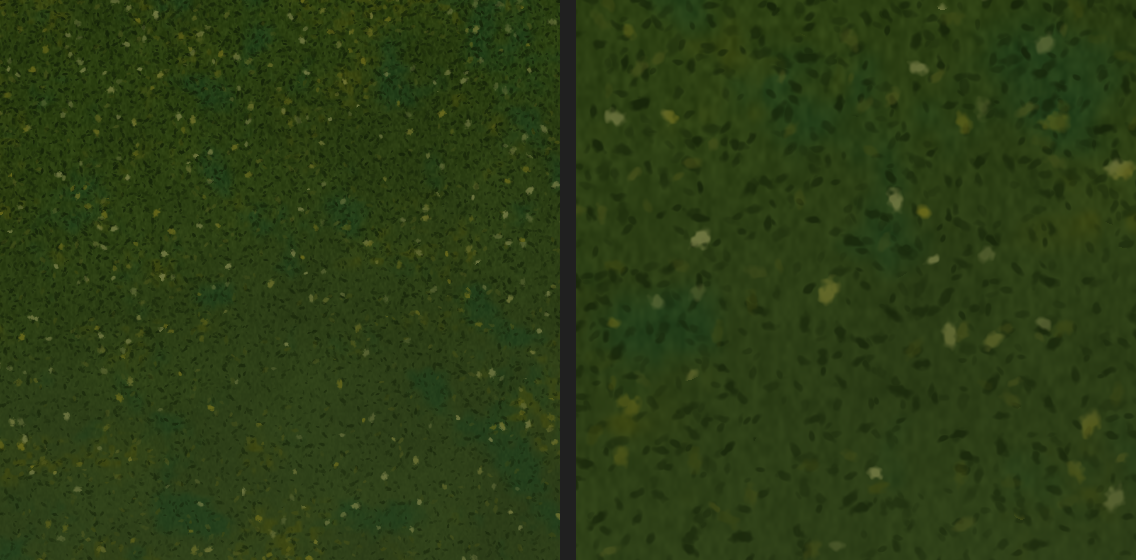
Left, the full canvas; right, a detail of the centre.
Write a three.js fragment shader that draws this texture.

```glsl
// Dark meadow seen from above: mottled green turf with shadow gaps and pale yellow blossoms.
#define TURF_NEAR vec3(0.182, 0.250, 0.098)
#define TURF_FAR vec3(0.165, 0.240, 0.062)
#define SHADOW vec3(0.075, 0.125, 0.030)
#define TEAL vec3(0.110, 0.245, 0.115)
#define OLIVE vec3(0.275, 0.300, 0.060)
#define CREAM vec3(0.490, 0.510, 0.290)
#define YELLOW vec3(0.450, 0.440, 0.110)
#define GAP_GRID 72.0
#define BLOSSOM_GRID 44.0
#define GRAIN 0.050

varying vec2 vUv;

float hash(vec2 p) {
  vec3 q = fract(vec3(p.xyx) * 0.1031);
  q += dot(q, q.yzx + 33.33);
  return fract((q.x + q.y) * q.z);
}

float noise(vec2 p) {
  vec2 i = floor(p), f = fract(p);
  f = f * f * (3.0 - 2.0 * f);
  return mix(mix(hash(i), hash(i + vec2(1.0, 0.0)), f.x),
             mix(hash(i + vec2(0.0, 1.0)), hash(i + vec2(1.0, 1.0)), f.x), f.y);
}

float fbm(vec2 p) {
  float sum = 0.0, amp = 0.5;
  for (int i = 0; i < 4; i++) {
    sum += amp * noise(p);
    p = p * 2.03 + 17.3;
    amp *= 0.5;
  }
  return sum / 0.9375;
}

// Scattered soft ellipses: x is coverage, y a random tint of the strongest one.
// Radii are in cells; density is the chance that a cell is filled.
vec2 flecks(vec2 uv, float grid, float density, vec2 radii, float seed) {
  vec2 p = uv * grid, home = floor(p);
  float ragged = 0.7 * (noise(uv * 330.0 + seed) - 0.5);
  vec2 best = vec2(0.0);
  for (int y = -1; y <= 1; y++) {
    for (int x = -1; x <= 1; x++) {
      vec2 cell = home + vec2(float(x), float(y));
      vec2 key = cell + seed;
      vec2 d = p - cell - vec2(hash(key + 11.7), hash(key + 47.1));
      float angle = 3.1416 * hash(key + 83.9);
      float c = cos(angle), s = sin(angle);
      d = vec2(c * d.x + s * d.y, c * d.y - s * d.x);
      float size = mix(0.65, 1.25, hash(key + 131.3));
      float r = length(d / (radii * size)) + ragged;
      float filled = step(hash(key + 173.9), density);
      float strength = mix(0.35, 1.0, hash(key + 211.3));
      float cover = filled * strength * (1.0 - smoothstep(0.45, 1.35, r));
      if (cover > best.x) best = vec2(cover, hash(key + 257.7));
    }
  }
  return best;
}

void main() {
  vec2 uv = vUv;
  float patches = fbm(uv * 5.0 + 3.7);
  float far = smoothstep(0.1, 0.95, uv.y + 0.25 * (0.5 - uv.x) + 0.3 * (patches - 0.5));

  // Turf with broad teal and olive drifts
  vec3 color = mix(TURF_NEAR, TURF_FAR, far);
  color *= 1.0 + 0.16 * (fbm(uv * 9.0 + 31.0) - 0.5);
  float teal = smoothstep(0.52, 0.80, fbm(uv * 13.0 + 71.0));
  color = mix(color, TEAL, 0.55 * teal);
  float cluster = smoothstep(0.50, 0.78, fbm(uv * 11.0 + 113.0));
  float tuft = smoothstep(0.50, 0.85, noise(uv * 75.0 + 9.0));
  color = mix(color, OLIVE, cluster * (0.12 + 0.50 * tuft));

  // Fine blades, slightly upright and crisper with distance
  float blades = noise(uv * vec2(250.0, 150.0)) + 0.6 * noise(uv * vec2(400.0, 260.0) + 5.0) - 0.8;
  color += GRAIN * mix(0.45, 1.15, far) * blades * vec3(0.9, 1.0, 0.55);

  // Dark gaps between the blades
  float gapDensity = mix(0.30, 0.62, far);
  float gaps = flecks(uv, GAP_GRID, gapDensity, vec2(0.42, 0.21), 19.0).x;
  gaps = max(gaps, 0.8 * flecks(uv, GAP_GRID * 1.4, gapDensity, vec2(0.40, 0.22), 307.0).x);
  color = mix(color, SHADOW, gaps * mix(0.60, 0.90, far));

  // Faint pale leaves, then brighter blossoms gathered in the olive drifts
  vec2 leaf = flecks(uv, BLOSSOM_GRID * 1.3, 0.16, vec2(0.34, 0.19), 401.0);
  color = mix(color, mix(OLIVE, CREAM, 0.35 * leaf.y), 0.50 * leaf.x);
  float bloomDensity = mix(0.10, 0.20, far) + 0.28 * cluster;
  vec2 bloom = flecks(uv, BLOSSOM_GRID, bloomDensity, vec2(0.29, 0.20), 503.0);
  float yellow = smoothstep(0.35, 0.85, bloom.y + 0.45 * cluster - 0.1);
  color = mix(color, mix(CREAM, YELLOW, yellow), 0.80 * bloom.x);

  gl_FragColor = vec4(color, 1.0);
}
```
